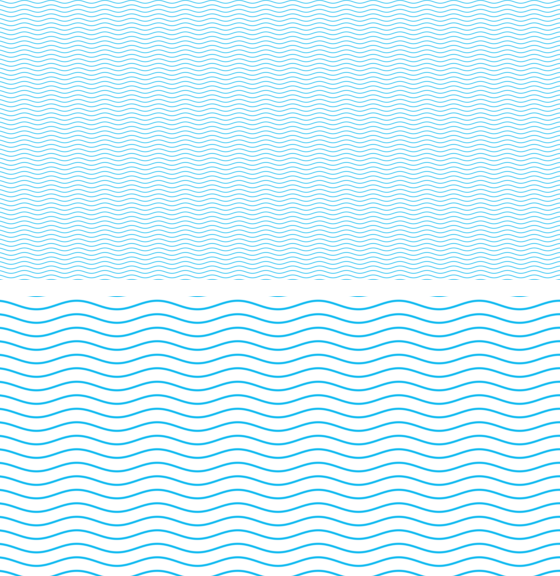
Top: the whole. Bottom: its middle third, enlarged.
Give the GLSL for this pattern, as a Shadertoy shader.

```glsl
// Thin sky-blue wavy lines stacked evenly on a white ground.

#define WAVES_ACROSS 20.87   // wave periods over the canvas width
#define CREST_PHASE 0.91     // crest position, in periods from the left edge
#define ROWS 62.2            // lines over the canvas height
#define ROW_PHASE 0.40       // first line's centre, in rows from the top
#define AMPLITUDE 0.0051     // half the crest-to-trough height, in canvas heights
#define LINE_WIDTH 0.00242   // stroke width, in canvas heights
#define EDGE_SOFTNESS 1.04   // smoothing radius, in pixels
#define LINE_COLOR vec3(0.03, 0.72, 0.94)
#define PAPER_COLOR vec3(1.0)

const float TAU = 6.2831853;

// Running integral of a unit tent filter, from 0 at -1 to 1 at +1
float tentIntegral(float x) {
    x = clamp(x, -1.0, 1.0);
    return 0.5 + x - 0.5 * x * abs(x);
}

// Tent-filtered coverage of a stroke seen from distance d to its centre
float strokeCoverage(float d, float width, float radius) {
    float halfWidth = 0.5 * width;
    return tentIntegral((d + halfWidth) / radius) - tentIntegral((d - halfWidth) / radius);
}

void mainImage(out vec4 fragColor, in vec2 fragCoord) {
    vec2 uv = fragCoord / iResolution.xy;
    float aspect = iResolution.x / iResolution.y;

    // Wave height and slope, in canvas heights
    float angle = TAU * (uv.x * WAVES_ACROSS - CREST_PHASE);
    float wave = AMPLITUDE * cos(angle);
    float slope = -AMPLITUDE * TAU * WAVES_ACROSS / aspect * sin(angle);

    // Signed distance to the nearest line, corrected for the slope
    float row = (1.0 - uv.y + wave) * ROWS - ROW_PHASE;
    float offset = (fract(row + 0.5) - 0.5) / ROWS;
    float distanceToLine = offset * inversesqrt(1.0 + slope * slope);

    // Smoothed stroke over the paper
    float radius = EDGE_SOFTNESS / iResolution.y;
    float ink = strokeCoverage(distanceToLine, LINE_WIDTH, radius);
    fragColor = vec4(mix(PAPER_COLOR, LINE_COLOR, ink), 1.0);
}
```
